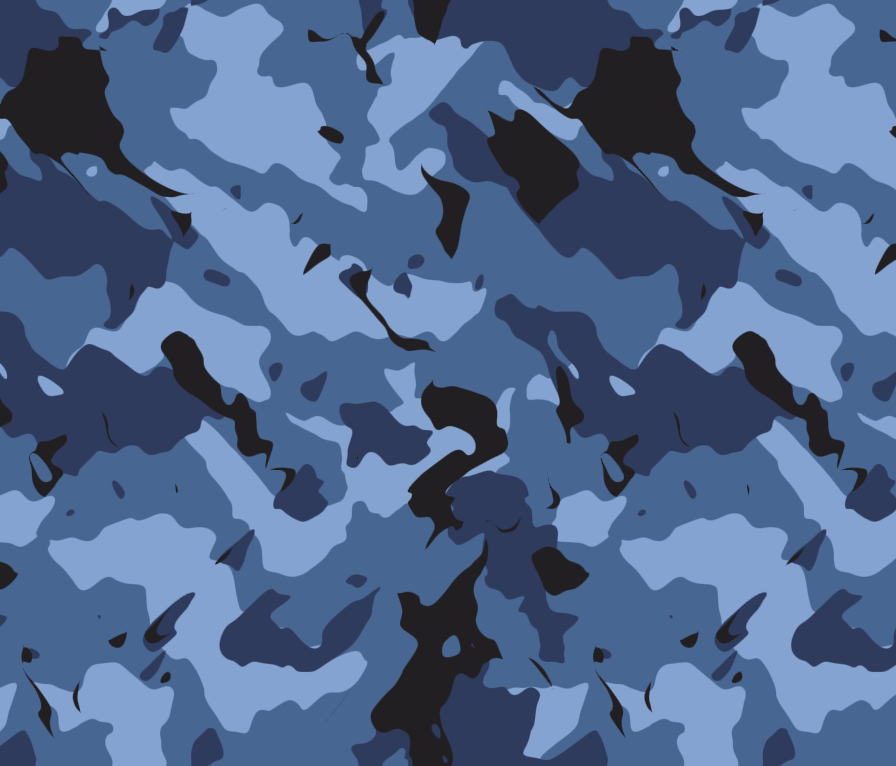
Reproduce this pattern procedurally as a WebGL 2 fragment shader.

```glsl
#version 300 es
precision highp float;

uniform vec2 u_resolution;
out vec4 outColor;

const float TAU = 6.2831853;

vec2 hash2(vec2 p) {
    return fract(sin(vec2(dot(p, vec2(127.1, 311.7)), dot(p, vec2(269.5, 183.3)))) * 4375.85);
}

// Smooth cellular noise that wraps once per tile; cell values are evenly spread over 0..1
float patches(vec2 tile, vec2 grid, float seed) {
    vec2 p = tile * grid;
    vec2 base = floor(p);
    float total = 0.0, weights = 0.0;
    for (int y = -1; y <= 1; y++) {
        for (int x = -1; x <= 1; x++) {
            vec2 cell = base + vec2(x, y);
            vec2 id = mod(cell, grid);
            vec2 offset = cell + 0.15 + 0.7 * hash2(id + seed) - p;
            float weight = exp(-5.0 * dot(offset, offset));
            total += weight * fract((id.x + grid.x * id.y) * 0.618034 + seed * 0.37);
            weights += weight;
        }
    }
    return total / weights;
}

// Layered sines with whole frequencies, so the bent tile still wraps
vec2 bend(vec2 tile, float seed) {
    for (float f = 1.0; f < 16.0; f = 2.0 * f + 1.0) {
        tile += vec2(0.085, 0.055) / f * sin(TAU * f * tile.yx + seed * vec2(1.7, 2.9) + f);
    }
    return tile;
}

float cover(float field, float threshold) {
    float blur = fwidth(field) * 0.75 + 1e-5;
    return smoothstep(-blur, blur, field - threshold);
}

void main() {
    // One tile is 0.638 of the width and the full height
    vec2 tile = gl_FragCoord.xy / u_resolution / vec2(0.638, 1.0);
    vec2 flow = bend(tile, 1.0);
    vec2 swirl = bend(tile, 4.0);

    // Small lobes that finger every outline
    float lobes = patches(flow, vec2(11.0, 21.0), 8.0) - 0.5;
    float nicks = patches(swirl, vec2(18.0, 31.0), 6.0) - 0.5;

    float navy = patches(swirl, vec2(4.0, 9.0), 3.0) + 0.35 * lobes + 0.32 * nicks;
    float light = patches(flow, vec2(4.0, 10.0), 5.0) - 0.25 * (navy - 0.5) - 0.38 * lobes + 0.2 * nicks;

    // Branching strokes follow the mid level of a finer field
    float vein = abs(patches(swirl, vec2(8.0, 16.0), 2.0) - 0.5);
    float ink = patches(flow, vec2(4.0, 7.0), 7.0) - 1.6 * vein + 0.4 * lobes + 0.3 * nicks;

    vec3 color = vec3(0.28, 0.40, 0.57);
    color = mix(color, vec3(0.52, 0.64, 0.82), cover(light, 0.615));
    color = mix(color, vec3(0.18, 0.23, 0.36), cover(navy, 0.67));
    color = mix(color, vec3(0.13, 0.12, 0.13), cover(ink, 0.535));
    outColor = vec4(color, 1.0);
}
```
